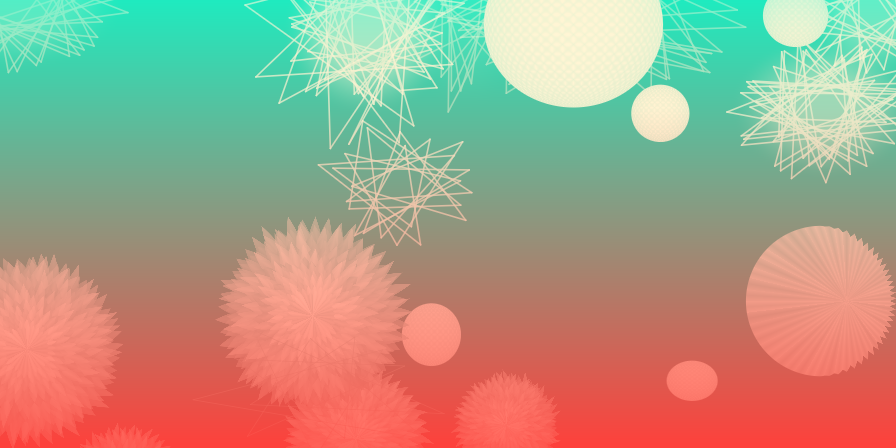
A Shadertoy shader for this background:

```glsl
// Wire stars, furry pompoms and latticed balls over a teal to coral gradient.
const float TAU = 6.2831853;

float hash(float n) { return fract(sin(n * 127.1 + 3.7) * 43758.5); }

float cover(float d, float px) { return clamp(0.5 - d / px, 0.0, 1.0); }

float segment(vec2 p, vec2 a, vec2 b) {
    vec2 ab = b - a, ap = p - a;
    return length(ap - ab * clamp(dot(ap, ab) / dot(ab, ab), 0.0, 1.0));
}

vec3 backdrop(float y) {
    return mix(vec3(1.0, 0.25, 0.23), vec3(0.12, 0.92, 0.75), y);
}

vec3 lightAt(float y) {
    vec3 c = mix(vec3(1.0, 0.40, 0.36), vec3(1.0, 0.95, 0.82), clamp(y / 0.76, 0.0, 1.0));
    return mix(c, vec3(0.72, 0.98, 0.86), 0.6 * smoothstep(0.86, 1.04, y));
}

// Corner of a wire shape on a rough unit circle
vec2 knot(float i, float rough, float seed) {
    float a = i * 2.4 + seed + 0.5 * hash(i + seed);
    return (1.0 - rough * hash(i * 1.7 + seed)) * vec2(cos(a), sin(a));
}

// Closed chain of chords with a soft haze inside
float wires(vec2 p, vec2 size, float count, float rough, float haze, float width, float px, float seed) {
    float r = length(p / size);
    if (r > 1.05) return 0.0;
    float open = 1.0 - haze * (1.0 - smoothstep(0.3, 0.95, r));
    vec2 a = knot(0.0, rough, seed) * size;
    for (float i = 1.0; i <= count; i++) {
        vec2 b = knot(mod(i, count), rough, seed) * size;
        open *= 1.0 - 0.8 * cover(segment(p, a, b) - width, px);
        a = b;
    }
    return 1.0 - open;
}

// Stacked rings of leaning spikes: x is coverage, y is brightness
vec2 pompom(vec2 p, float r, float px, float seed) {
    float d = length(p);
    vec2 fur = vec2(0.0, 0.5);
    if (d > r * 1.05) return fur;
    float turn = atan(p.y, p.x) / TAU;
    for (float k = 0.0; k < 16.0; k++) {
        float t = k / 16.0;
        float count = 46.0 - floor(20.0 * t);
        float lean = 0.16 * (hash(k + seed) - 0.5) * d / r;
        float u = (turn + lean + hash(k * 3.1 + seed)) * count;
        float h = hash(mod(floor(u), count) + k * 47.0 + seed);
        float tip = 1.0 - abs(2.0 * fract(u) - 1.0);
        float edge = r * (1.0 - 0.8 * t) * (0.80 + 0.20 * tip * (0.4 + 0.6 * h));
        float shade = 0.48 + 0.4 * t + 0.3 * (h - 0.5) + 0.15 * tip;
        fur = mix(fur, vec2(1.0, shade), 0.7 * cover(d - edge, px));
    }
    return fur;
}

// Disc with crossing curved grid lines
vec2 ball(vec2 p, vec2 size, float lines, float px) {
    vec2 q = p / size;
    float z = sqrt(max(1.0 - dot(q, q), 0.0));
    vec2 grid = abs(sin(lines * vec2(atan(q.x, z + 0.05), asin(clamp(q.y, -1.0, 1.0)))));
    float shade = 0.80 + 0.12 * z + 0.12 * max(grid.x, grid.y) - 0.1 * grid.x * grid.y;
    return vec2(cover((length(q) - 1.0) * min(size.x, size.y), px), shade);
}

// Ball whose fins fan out from an off-centre pole
vec2 finnedBall(vec2 p, float r, float px) {
    vec2 q = p / r - vec2(0.34, 0.0);
    float u = (atan(q.y, q.x) / TAU + 0.5) * 54.0;
    float fin = abs(2.0 * fract(u) - 1.0);
    float notch = 0.09 * fin * smoothstep(-0.1, 0.7, p.x / r);
    float shade = 0.62 + 0.22 * exp(-3.0 * length(q)) + 0.16 * fin * smoothstep(0.05, 0.4, length(q));
    shade += 0.14 * (hash(mod(floor(u), 54.0)) - 0.5);
    return vec2(cover(length(p) - r * (1.0 - notch), px), shade);
}

vec3 paint(vec3 col, vec3 ground, vec3 light, vec2 s) {
    return mix(col, mix(ground, light, s.y), s.x);
}

void mainImage(out vec4 fragColor, in vec2 fragCoord) {
    float px = 1.0 / iResolution.y;
    vec2 p = fragCoord * px;
    vec3 ground = backdrop(p.y), light = lightAt(p.y), col = ground;

    // Upper wire meshes: centre and half size, then count, roughness, haze
    vec4 place[8] = vec4[8](
        vec4(0.04, 1.00, 0.25, 0.165), vec4(1.04, 1.01, 0.16, 0.27),
        vec4(1.32, 1.01, 0.36, 0.26), vec4(0.80, 0.93, 0.26, 0.29),
        vec4(0.82, 0.93, 0.20, 0.20), vec4(1.95, 0.97, 0.16, 0.15),
        vec4(1.84, 0.76, 0.22, 0.17), vec4(0.886, 0.58, 0.19, 0.17));
    vec3 style[8] = vec3[8](
        vec3(44, 0.2, 0.5), vec3(26, 0.3, 0.2), vec3(44, 0.15, 0.0), vec3(15, 0.2, 0.0),
        vec3(40, 0.3, 0.65), vec3(30, 0.3, 0.4), vec3(54, 0.4, 0.5), vec3(24, 0.5, 0.0));
    for (int i = 0; i < 8; i++) {
        // The large cream ball sits between the mint and cream meshes
        if (i == 3) col = paint(col, ground, vec3(1.0, 0.96, 0.83),
                                ball(p - vec2(1.28, 0.945), vec2(0.20, 0.185), 26.0, px));
        float a = wires(p - place[i].xy, place[i].zw, style[i].x, style[i].y, style[i].z,
                        0.0018, px, float(i) * 1.3 + 0.4);
        col = mix(col, light, a * (i < 3 ? 0.55 : 0.88));
    }

    // Small balls
    vec4 balls[4] = vec4[4](
        vec4(1.474, 0.747, 0.065, 0.064), vec4(1.776, 0.965, 0.073, 0.070),
        vec4(0.963, 0.253, 0.066, 0.070), vec4(1.545, 0.150, 0.057, 0.045));
    for (int i = 0; i < 4; i++)
        col = paint(col, ground, light, ball(p - balls[i].xy, balls[i].zw, 16.0, px));
    col = paint(col, ground, light, finnedBall(p - vec2(1.833, 0.328), 0.168, px));

    // Pompoms: centre and radius
    vec3 fluff[5] = vec3[5](
        vec3(0.28, -0.09, 0.15), vec3(0.795, 0.02, 0.175), vec3(1.13, 0.05, 0.128),
        vec3(0.06, 0.22, 0.23), vec3(0.698, 0.295, 0.232));
    for (int i = 0; i < 5; i++)
        col = paint(col, ground, light, pompom(p - fluff[i].xy, fluff[i].z, px, float(i) * 9.0));

    // Thin wire star in front of the pompoms
    float thin = wires(p - vec2(0.73, 0.14), vec2(0.31, 0.17), 13.0, 0.4, 0.0, 0.0008, px, 2.0);
    col = mix(col, mix(ground, light, 0.5), 0.7 * thin);

    fragColor = vec4(col, 1.0);
}
```
